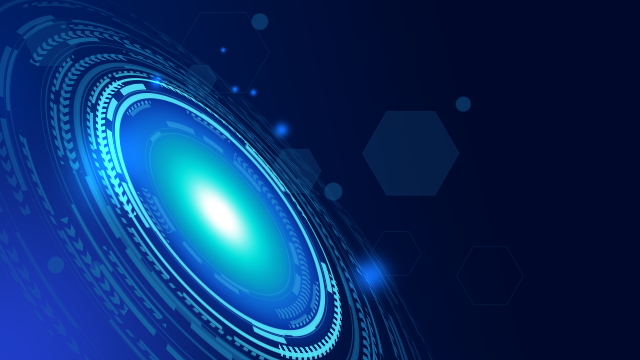
A Shadertoy shader for this background:

```glsl
#define CENTER vec2(0.611, 0.405)
#define RADII vec2(0.442, 0.185)
#define AXIS vec2(0.632, -0.775)
#define DRIFT vec2(0.085, -0.116)
#define RING_COUNT 25
#define RING_STEP 0.072
#define NAVY vec3(0.0, 0.035, 0.17)
#define ROYAL vec3(0.12, 0.24, 0.78)
#define CYAN vec3(0.32, 0.87, 0.96)
#define TEAL vec3(0.09, 0.42, 0.65)

const float TAU = 6.2831853;

float hash(vec2 p) {
    return fract(sin(dot(p, vec2(127.1, 311.7))) * 43758.5453);
}

// Soft stripe of half width h around zero
float stripe(float d, float h, float px) {
    return 1.0 - smoothstep(h - 0.6 * px, h + 0.6 * px, abs(d));
}

// Hexagon with corners on the left and right
float hexagon(vec2 p, float radius) {
    p = abs(p);
    return max(p.y, dot(p, vec2(0.866, 0.5))) - 0.866 * radius;
}

// Tilted disc space: x = radius, y = turn in 0..1
vec2 discSpace(vec2 uv) {
    vec2 d = uv - CENTER;
    vec2 q = vec2(dot(d, AXIS), dot(d, vec2(-AXIS.y, AXIS.x)));
    vec2 p = q / RADII;
    float r = length(p);
    // Wider rings drift away from the centre, as in perspective
    for (int i = 0; i < 14; i++) {
        p = (q - DRIFT * clamp(r - 1.0, 0.0, 2.0)) / RADII;
        r = mix(r, length(p), 0.8);
    }
    return vec2(r, fract(atan(p.y, p.x) / TAU));
}

// One ring of arcs, dashes, chevrons or plates
float ringPattern(float r, float turn, float id, float px) {
    float d = r - 0.62 - id * RING_STEP;
    float kind = mod(id, 4.0);
    float sector = turn * 14.0 + 3.0 * hash(vec2(id, 2.0));
    float gate = step(0.52, hash(vec2(mod(floor(sector), 14.0), id)));
    float along = 14.0 * px / (TAU * max(r, 0.3));
    float arc = gate * stripe(fract(sector) - 0.5, 0.25 + 0.2 * hash(vec2(id, floor(sector))), along);
    float ticks = turn * 98.0 + 10.0 * abs(d) * step(1.5, kind);
    float tick = stripe(fract(ticks) - 0.5, 0.27, 7.0 * along);
    if (kind < 0.5) return max(0.55 * stripe(d, 0.005, px), arc * stripe(d - 0.016, 0.014, px));
    if (kind < 1.5) return max(arc * stripe(d, 0.023, px), 0.4 * stripe(d + 0.032, 0.003, px));
    if (kind < 2.5) return gate * tick * stripe(d, 0.036, px);
    return max(arc * stripe(d, 0.012, px), gate * tick * stripe(d - 0.025, 0.012, px));
}

vec3 background(vec2 uv) {
    vec3 col = mix(vec3(0.0, 0.1, 0.34), NAVY, smoothstep(0.3, 1.6, uv.x + 0.25 * uv.y));
    col = mix(col, vec3(0.0, 0.17, 0.55), 0.8 * exp(-5.0 * length((uv - vec2(0.0, 0.75)) * vec2(1.5, 1.0))));
    return mix(col, ROYAL, smoothstep(0.85, 0.0, length(uv)));
}

// Luminous core, from white through cyan to blue
vec3 core(vec3 col, float r) {
    col = mix(col, vec3(0.03, 0.24, 0.7), 0.9 * smoothstep(1.15, 0.8, r));
    col = mix(col, vec3(0.05, 0.4, 0.82), smoothstep(0.9, 0.68, r));
    col = mix(col, vec3(0.02, 0.63, 0.78), smoothstep(0.72, 0.5, r));
    col = mix(col, vec3(0.0, 0.89, 0.87), smoothstep(0.55, 0.3, r));
    return mix(col, vec3(1.0), smoothstep(0.38, 0.08, r));
}

// Faint hexagons (x, y, radius, fill) and discs (x, y, radius)
vec3 floatingShapes(vec3 col, vec2 uv, float px) {
    vec4 hexes[7] = vec4[7](vec4(1.141, 0.574, 0.134, 1), vec4(1.361, 0.234, 0.093, 0),
        vec4(1.1, 0.296, 0.07, 0), vec4(0.62, 0.854, 0.128, 0), vec4(0.144, 0.88, 0.071, 1),
        vec4(0.822, 0.525, 0.07, 1), vec4(0.556, 0.78, 0.045, 1));
    vec3 discs[5] = vec3[5](vec3(0.722, 0.94, 0.023), vec3(1.287, 0.711, 0.021),
        vec3(0.926, 0.468, 0.025), vec3(0.155, 0.264, 0.023), vec3(0.266, 0.259, 0.016));
    for (int i = 0; i < 7; i++) {
        float d = hexagon(uv - hexes[i].xy, hexes[i].z);
        float fill = hexes[i].w * smoothstep(px, -px, d);
        col = mix(col, TEAL, 0.2 * fill + 0.16 * stripe(d, 0.001, px));
    }
    for (int i = 0; i < 5; i++) {
        float d = length(uv - discs[i].xy) - discs[i].z;
        col = mix(col, TEAL, 0.4 * smoothstep(px, -px, d));
    }
    return col;
}

// Small lights (x, y, radius)
vec3 sparkles(vec2 uv) {
    vec3 lights[6] = vec3[6](vec3(0.782, 0.639, 0.018), vec3(0.435, 0.774, 0.016),
        vec3(0.653, 0.752, 0.008), vec3(0.704, 0.743, 0.008), vec3(0.62, 0.861, 0.006),
        vec3(1.03, 0.235, 0.045));
    vec3 sum = vec3(0.0);
    for (int i = 0; i < 6; i++) {
        vec2 d = (uv - lights[i].xy) / lights[i].z;
        sum += vec3(0.06, 0.36, 0.72) * exp(-dot(d, d));
    }
    return sum;
}

void mainImage(out vec4 fragColor, in vec2 fragCoord) {
    vec2 uv = fragCoord / iResolution.y;
    float px = 1.0 / iResolution.y;
    vec2 disc = discSpace(uv);
    float r = disc.x;
    float rpx = max(fwidth(r), 0.001);
    vec3 col = floatingShapes(core(background(uv), r), uv, px);

    // Patterned rings, brightest around the rim of the core
    float pattern = 0.0;
    for (int i = 0; i < RING_COUNT; i++) pattern = max(pattern, ringPattern(r, disc.y, float(i), rpx));
    float strength = mix(0.3, 0.95, smoothstep(0.82, 0.92, r));
    strength *= mix(1.0, 0.3, smoothstep(1.35, 2.1, r)) * smoothstep(2.45, 2.3, r);
    vec3 ink = mix(CYAN, TEAL, smoothstep(1.04, 1.2, r));
    col = mix(col, ink, pattern * strength);

    // Continuous rings
    col = mix(col, CYAN, 0.95 * max(stripe(r - 0.91, 0.02, rpx), stripe(r - 1.06, 0.012, rpx)));
    col = mix(col, TEAL, 0.6 * max(stripe(r - 1.24, 0.025, rpx), stripe(r - 1.36, 0.01, rpx)));

    // Glow on the left rim and small lights
    vec2 rim = (uv - vec2(0.29, 0.55)) / vec2(0.085, 0.11);
    col += vec3(0.04, 0.42, 0.6) * exp(-dot(rim, rim)) + sparkles(uv);
    fragColor = vec4(min(col, 1.0), 1.0);
}
```
